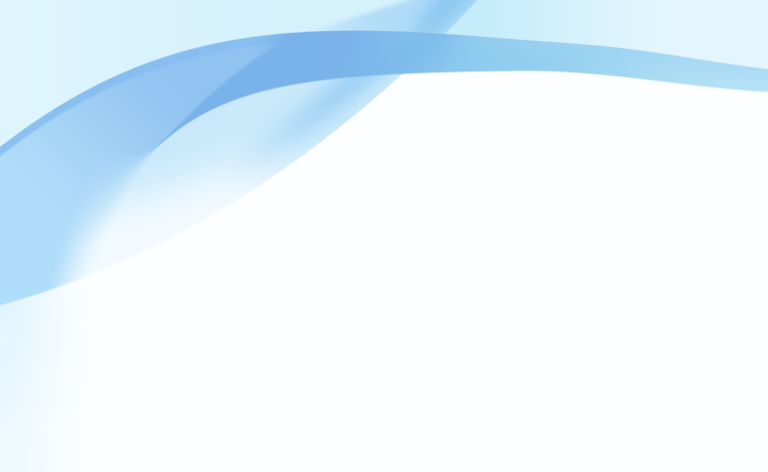
Reproduce this background procedurally as a WebGL 2 fragment shader.

```glsl
#version 300 es
precision highp float;
// Translucent blue ribbons sweeping over a white page with a pale sky behind.
uniform vec2 u_resolution;
out vec4 fragColor;

// Coverage of the positive side of an edge, softened over width w.
float cover(float d, float w) { return smoothstep(-w, w, d); }

float bell(float d, float w) { return exp(-d * d / (w * w)); }

// Curves give the depth below the top edge, in canvas widths.
float ribbonTop(float x) {
  return 0.09 * pow(x, 1.5) + 0.191 * exp(-4.1 * x - 4.3 * x * x)
       - 0.0037 * bell(x - 0.81, 0.1);
}

float ribbonBottom(float x) {
  return 0.091 + 0.03 * smoothstep(0.68, 1.05, x) + 0.69 * exp(-9.4 * x);
}

float sweepEdge(float x) {
  return 0.397 - x * (0.28 + x * (0.49 + 0.139 * x));
}

float foldCrease(float x) {
  float d = x - 0.195;
  return 0.202 - 1.12 * d + 1.5 * d * d;
}

void main() {
  vec2 p = vec2(gl_FragCoord.x, u_resolution.y - gl_FragCoord.y) / u_resolution.x;
  p.y *= 0.6133 * u_resolution.x / u_resolution.y;
  float x = p.x, y = p.y, px = 1.0 / u_resolution.x;
  float belowTop = y - ribbonTop(x);
  float aboveBottom = ribbonBottom(x) - y;
  float insideSweep = sweepEdge(x) - y;
  float sweep = cover(insideSweep, 1.3 * px);

  // White page with a cool glow along the lower left side
  vec3 color = vec3(0.993, 0.998, 1.0);
  float glow = bell(x, 0.075) * mix(0.9, 0.5, smoothstep(0.38, 0.6, y));
  color = mix(color, vec3(0.87, 0.955, 0.995), glow);

  // Pale wash inside the sweep, fading to white at its lower tip
  vec3 wash = mix(vec3(0.95, 0.98, 1.0), vec3(0.79, 0.915, 0.985),
                  smoothstep(0.01, 0.11, insideSweep + 0.2 * (x - 0.25)));
  wash = mix(wash, vec3(0.8, 0.92, 0.982), smoothstep(0.28, 0.46, x));
  float shade = bell(insideSweep - 0.045, 0.03) * smoothstep(0.27, 0.47, x);
  wash = mix(wash, vec3(0.60, 0.81, 0.955), 0.85 * shade);
  color = mix(color, wash, sweep);

  // Sky above the ribbon
  vec3 sky = mix(vec3(0.87, 0.96, 0.993), vec3(0.83, 0.945, 0.99), smoothstep(0.0, 0.4, x));
  vec3 rightSky = mix(vec3(0.77, 0.925, 0.985), vec3(0.89, 0.965, 0.992),
                      smoothstep(0.58, 0.9, x));
  // Veil rising to the top between the ribbon and the sweep
  float veil = cover(y - 0.042 + 0.32 * (x - 0.4), 0.006) * smoothstep(0.37, 0.5, x);
  sky = mix(sky, vec3(0.70, 0.865, 0.97), veil);
  sky = mix(sky, vec3(0.56, 0.79, 0.945), bell(insideSweep - 0.035, 0.032) * smoothstep(0.5, 0.58, x));
  sky = mix(rightSky, sky, sweep);
  color = mix(color, sky, cover(-belowTop, px));

  // Ribbon front: light at the left, deeper toward the fold
  vec3 front = mix(vec3(0.69, 0.865, 0.977), vec3(0.57, 0.765, 0.945),
                   smoothstep(-0.25, 0.16, x - y));
  front = mix(front, vec3(0.52, 0.74, 0.935),
              0.85 * cover(0.012 - belowTop, 0.003) * smoothstep(0.42, 0.3, x));

  // Ribbon back: dark past the crease, paling along the right tail
  vec3 back = mix(vec3(0.48, 0.70, 0.915), vec3(0.56, 0.80, 0.935), smoothstep(0.42, 0.65, x));
  back = mix(back, vec3(0.71, 0.885, 0.962), smoothstep(0.62, 1.0, x));
  back = mix(back, vec3(0.47, 0.73, 0.915), 0.6 * bell(insideSweep - 0.015, 0.04));
  back = mix(back, vec3(0.62, 0.82, 0.955),
             0.4 * smoothstep(0.03, 0.0, belowTop) * smoothstep(0.55, 0.7, x));
  float pastCrease = cover(y - foldCrease(x), 0.004) * smoothstep(0.185, 0.205, x);
  pastCrease = max(pastCrease, smoothstep(0.32, 0.38, x));
  vec3 ribbon = mix(front, back, pastCrease);

  // The inner edge dissolves into mist toward the lower left
  float mist = smoothstep(0.21, 0.1, x);
  float inner = cover(aboveBottom - 0.03 * mist, mix(1.3 * px, 0.09, mist));
  float body = cover(belowTop, px) * inner * max(sweep, smoothstep(0.3, 0.32, x));
  color = mix(color, ribbon, body);

  fragColor = vec4(color, 1.0);
}
```
